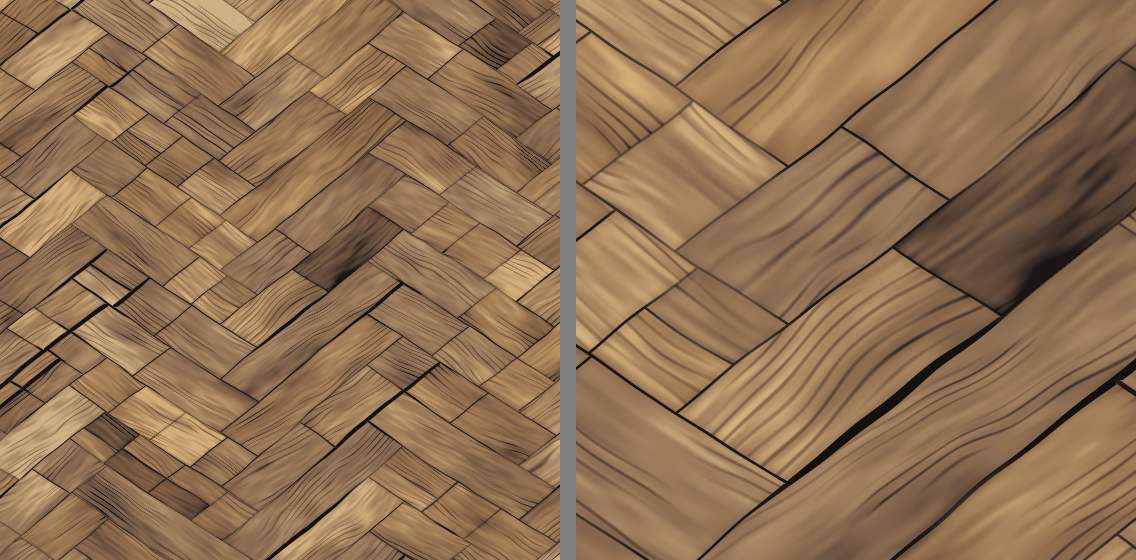
Left: the whole. Right: its middle third, enlarged.
A Shadertoy shader for this texture:

```glsl
#define CELL 0.066        // horizontal extent of one lattice cell
#define PLANK 4.0         // plank length in cells
#define SLOPE_UP 0.80
#define SLOPE_DOWN 0.66
#define PHASE 2.05        // sideways shift of the zigzag, in cells
#define THIN_JOINT 0.0007
#define WIDE_JOINT 0.0036
#define GRAIN_LINES 120.0 // dark grain lines per canvas height
#define BASE_TONE 0.735
#define TONE_SPREAD 0.22

const vec3 SOOT  = vec3(0.10, 0.08, 0.08);
const vec3 UMBER = vec3(0.34, 0.26, 0.21);
const vec3 BROWN = vec3(0.47, 0.36, 0.27);
const vec3 OAK   = vec3(0.57, 0.44, 0.32);
const vec3 HONEY = vec3(0.66, 0.53, 0.38);
const vec3 STRAW = vec3(0.82, 0.69, 0.50);

float hash(vec2 p) {
    vec3 q = fract(p.xyx * vec3(0.1031, 0.1030, 0.0973));
    q += dot(q, q.yzx + 33.33);
    return fract((q.x + q.y) * q.z);
}

float noise(vec2 p) {
    vec2 i = floor(p), f = fract(p);
    f = f * f * (3.0 - 2.0 * f);
    return mix(mix(hash(i), hash(i + vec2(1, 0)), f.x),
               mix(hash(i + vec2(0, 1)), hash(i + vec2(1, 1)), f.x), f.y);
}

vec2 wobble(vec2 p) {
    return vec2(noise(p), noise(p + 37.7)) - 0.5;
}

// Wood colour for a tone from 0 (black) to 1 (pale)
vec3 woodRamp(float tone) {
    float x = clamp(tone, 0.0, 1.0) * 5.0;
    vec3 c = mix(SOOT, UMBER, min(x, 1.0));
    c = mix(c, BROWN, clamp(x - 1.0, 0.0, 1.0));
    c = mix(c, OAK, clamp(x - 2.0, 0.0, 1.0));
    c = mix(c, HONEY, clamp(x - 3.0, 0.0, 1.0));
    return mix(c, STRAW, clamp(x - 4.0, 0.0, 1.0));
}

// Slanted herringbone: local position in a plank, its start cell and direction
void herringbone(vec2 p, out vec2 local, out vec2 id, out bool rising, out float column) {
    float x = p.x / CELL + PHASE;
    float u = (p.y / CELL + SLOPE_DOWN * x) / (SLOPE_UP + SLOPE_DOWN);
    vec2 uv = vec2(u, x - u);
    vec2 cell = floor(uv);
    float k = mod(cell.x + cell.y, 2.0 * PLANK);
    column = floor((cell.x + cell.y) / (2.0 * PLANK));
    rising = k < PLANK;
    id = cell - (rising ? vec2(k, 0.0) : vec2(0.0, k - PLANK));
    local = rising ? uv - id : (uv - id).yx;
}

// Tone offset of the grain; a runs along the plank, d across it
float grain(float a, float d, vec2 seed) {
    float bend = noise(vec2(a * 7.0, d * 17.0) + seed) + 0.3 * noise(vec2(a * 22.0, d * 50.0) + seed);
    float phase = d * GRAIN_LINES + 3.4 * bend;
    float line = 1.0 - smoothstep(0.02, 0.21, abs(fract(phase) - 0.5));
    float patchy = smoothstep(0.38, 0.78, noise(vec2(a * 13.0, d * 60.0) + seed.yx));
    float broad = noise(vec2(a * 6.0, d * 32.0) + seed) - 0.5;
    float fine = noise(vec2(a * 34.0, d * 230.0 + 4.0 * bend) + seed) - 0.5;
    float stain = smoothstep(0.62, 0.95, noise(vec2(a * 9.0, d * 22.0) + seed + 9.0));
    return 0.24 * broad + 0.27 * fine - 0.40 * line * patchy - 0.24 * stain;
}

void mainImage(out vec4 fragColor, in vec2 fragCoord) {
    float px = 1.0 / iResolution.y;
    vec2 p = fragCoord * px;
    vec2 q = p + 0.014 * wobble(p * 4.0) + 0.003 * wobble(p * 26.0);

    vec2 local, id;
    bool rising;
    float column;
    herringbone(q, local, id, rising, column);

    // Split planks into offcuts, more in every other column
    vec2 lo = vec2(0.0), hi = vec2(PLANK, 1.0);
    float chance = mod(column, 2.0) < 0.5 ? 0.52 : (rising ? 0.08 : 0.24);
    for (int n = 0; n < 3; n++) {
        vec2 key = id + 11.3 * float(n);
        if (hash(key) > chance) continue;
        vec2 cut = mix(lo, hi, 0.35 + 0.3 * hash(key + 5.7));
        bool crosswise = hi.x - lo.x > 1.5;
        bool beyond = crosswise ? local.x > cut.x : local.y > cut.y;
        if (crosswise) {
            if (beyond) lo.x = cut.x; else hi.x = cut.x;
        } else {
            if (beyond) lo.y = cut.y; else hi.y = cut.y;
        }
        if (beyond) id += vec2(47.0, 23.0);
    }

    // Distance to the nearest joint, in canvas units
    vec2 slopes = rising ? vec2(SLOPE_DOWN, SLOPE_UP) : vec2(SLOPE_UP, SLOPE_DOWN);
    vec2 gap = min(local - lo, hi - local);
    gap *= CELL * (SLOPE_UP + SLOPE_DOWN) / sqrt(1.0 + slopes * slopes);
    float edge = min(gap.x, gap.y);

    // Tone of each piece, with a few very dark or pale ones
    float pick = hash(id + 3.1);
    float tone = BASE_TONE + TONE_SPREAD * (hash(id + 71.9) - 0.5);
    if (pick < 0.035) tone = 0.36;
    else if (pick > 0.92) tone = 0.97;

    // Grain follows the plank with a slight tilt
    vec2 along = normalize(vec2(1.0, rising ? SLOPE_UP : -SLOPE_DOWN));
    float a = dot(q, along);
    float d = dot(q, vec2(-along.y, along.x)) + a * 0.26 * (hash(id + 19.0) - 0.5);
    tone += grain(a, d, 60.0 * vec2(hash(id + 1.3), hash(id + 8.6)));
    tone += 0.22 * (noise(p * 11.0) - 0.5);
    tone -= 0.10 * (1.0 - smoothstep(0.0, 0.007, edge));
    vec3 color = woodRamp(tone);
    color *= mix(vec3(1.02, 0.99, 0.94), vec3(0.98, 1.0, 1.04), hash(id + 29.0));

    // Joints fade to hairlines and open into cracks along the rising direction
    vec2 rise = normalize(vec2(1.0, SLOPE_UP));
    vec2 crack = vec2(dot(p, rise) * 4.5, dot(p, vec2(-rise.y, rise.x)) * 13.0);
    float open = smoothstep(0.55, 0.95, noise(crack + 4.0));
    bool crossing = rising == (gap.x < gap.y);
    if (crossing) open *= 0.35;
    float width = mix(THIN_JOINT, WIDE_JOINT, open);
    float joint = 1.0 - smoothstep(width - 0.5 * px, width + 0.7 * px, edge);
    float strength = mix(0.40, 0.95, smoothstep(0.25, 0.65, noise(p * 12.0 + 8.0)));
    color = mix(color, SOOT * 0.8, joint * max(strength, smoothstep(0.0, 0.3, open)));

    fragColor = vec4(color, 1.0);
}
```
